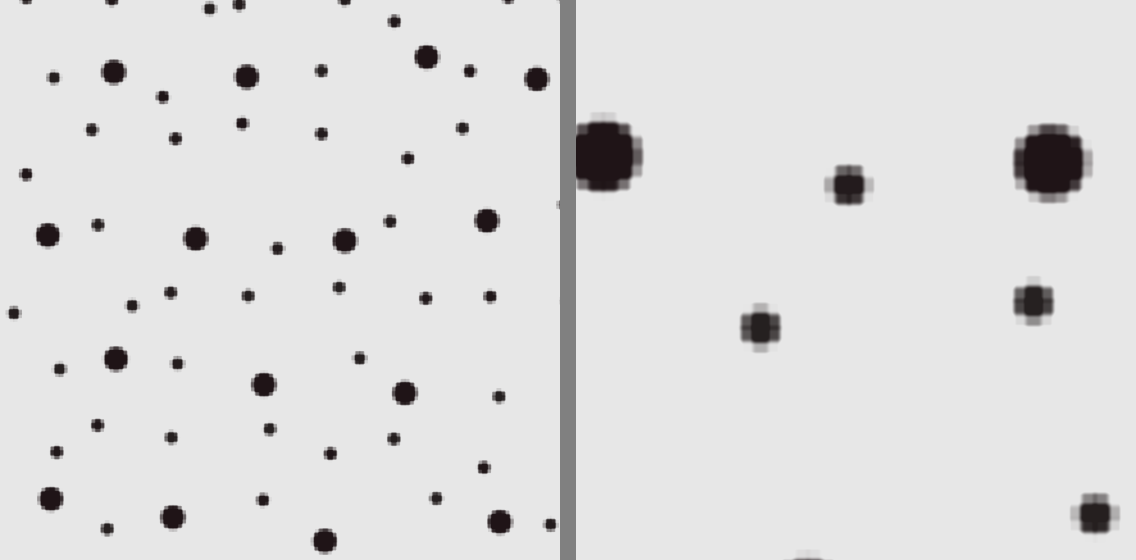
Left, the full canvas; right, a detail of the centre.
This pattern is drawn by a WebGL 2 fragment shader. Its source:

```glsl
#version 300 es
precision highp float;
// Scattered large and small near-black dots with soft, slightly stepped rims on pale grey.

uniform vec2 u_resolution;
out vec4 fragColor;

// Colours
const vec3 PAPER = vec3(0.906, 0.906, 0.906);
const vec3 INK_WARM = vec3(0.12, 0.08, 0.09);
const vec3 INK_GREY = vec3(0.15, 0.13, 0.13);

// Sizes, in canvas heights
const float BIG_RADIUS = 0.0213;
const float SMALL_RADIUS = 0.0108;
const float RIM_SOFTNESS = 0.0045;

// Layout
const float CELLS = 7.5;           // dots across the canvas
const float JITTER = 0.7;          // share of a cell a dot may wander in
const float STEPS = 123.0;         // coarse raster that steps the rims
const float STEP_SOFTNESS = 0.32;  // half width of the blend between steps
const float SEED = 17.0;

vec2 hash2(vec2 cell) {
  vec3 q = fract((cell.xyx + SEED) * vec3(0.1031, 0.1030, 0.0973));
  q += dot(q, q.yzx + 33.33);
  return fract((q.xx + q.yz) * q.zy);
}

// Pulls positions toward the centres of a coarse raster, with smooth transitions.
vec2 stepped(vec2 p) {
  vec2 g = p * STEPS - 0.5;
  vec2 blend = smoothstep(0.5 - STEP_SOFTNESS, 0.5 + STEP_SOFTNESS, fract(g));
  return (floor(g) + blend + 0.5) / STEPS;
}

// One cell in each two by two block is big; alternate block rows are staggered.
bool isBig(vec2 cell) {
  float stagger = mod(floor(cell.y / 2.0), 2.0);
  return mod(cell.y, 2.0) < 0.5 && mod(cell.x + stagger, 2.0) < 0.5;
}

void main() {
  vec2 p = stepped(gl_FragCoord.xy / u_resolution.y);
  vec2 home = floor(p * CELLS);
  vec3 colour = PAPER;

  // Cellular scatter: one dot in this cell and in each neighbour
  for (int y = -1; y <= 1; y++) {
    for (int x = -1; x <= 1; x++) {
      vec2 cell = home + vec2(x, y);
      vec2 centre = (cell + 0.5 + JITTER * (hash2(cell) - 0.5)) / CELLS;
      float radius = isBig(cell) ? BIG_RADIUS : SMALL_RADIUS;
      float edge = length(p - centre) - radius;
      float cover = 1.0 - smoothstep(-RIM_SOFTNESS, RIM_SOFTNESS, edge);
      vec3 ink = isBig(cell) ? INK_WARM : mix(INK_WARM, INK_GREY, hash2(cell + 50.0).x);
      colour = mix(colour, ink, cover);
    }
  }

  fragColor = vec4(colour, 1.0);
}
```
